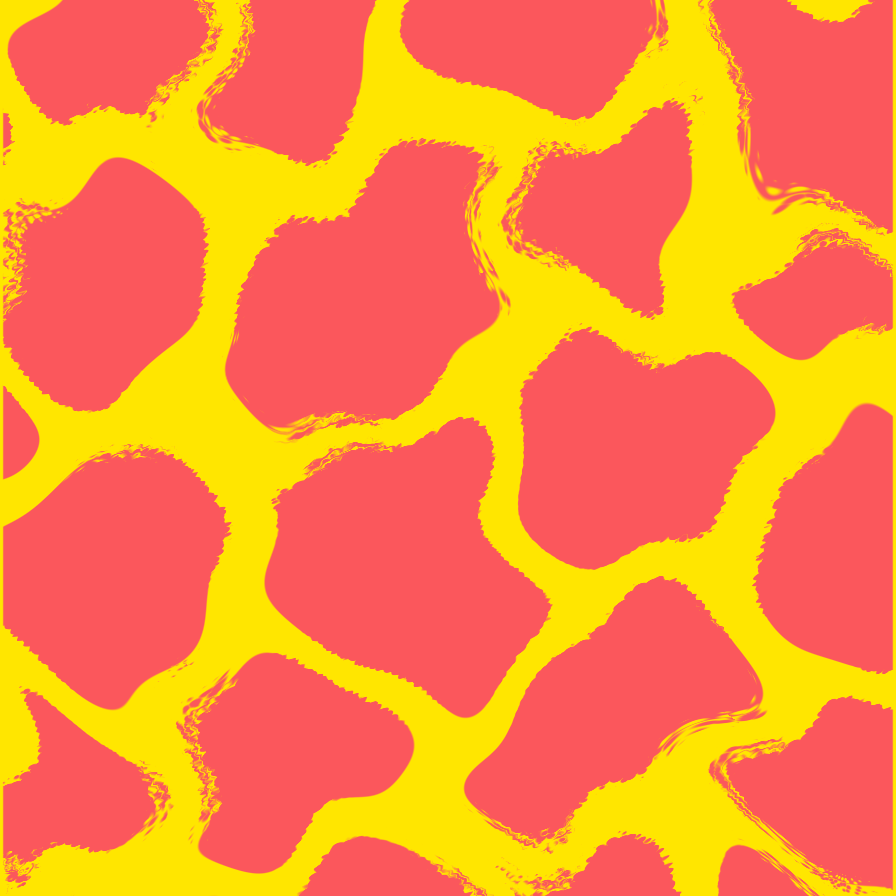
This pattern is drawn by a three.js fragment shader. Its source:

```glsl
#define CORAL vec3(0.985, 0.34, 0.36)
#define YELLOW vec3(1.0, 0.9, 0.0)
#define CELLS 3.7          // patches across the canvas
#define JITTER 0.85        // irregularity of the patch centres
#define SIZE_SPREAD 0.30   // difference between large and small patches
#define ROUNDING 11.0      // higher gives sharper patch corners
#define GAP 0.078          // half width of the channels, in cells
#define WARP 0.026         // strength of the lobes
#define TEAR 0.009         // depth of the ragged edge
#define FLECK vec2(0.022, 0.0055) // length and thickness of edge flecks
#define SOFT 0.0011        // edge smoothing
#define MARGIN 0.0035      // bare strip at both sides

varying vec2 vUv;

vec3 hash3(vec2 p) {
  vec3 q = vec3(dot(p, vec2(127.1, 311.7)),
                dot(p, vec2(269.5, 183.3)),
                dot(p, vec2(419.2, 371.9)));
  return fract(sin(q) * 43758.55);
}

// Distance to the nearest scattered point
float cellNoise(vec2 p) {
  vec2 cell = floor(p);
  float nearest = 4.0;
  for (int y = -1; y <= 1; y++)
    for (int x = -1; x <= 1; x++) {
      vec2 c = cell + vec2(x, y);
      vec2 r = c + hash3(c).xy - p;
      nearest = min(nearest, dot(r, r));
    }
  return sqrt(nearest);
}

// Bends straight cell borders into lobes
vec2 lobes(vec2 p) {
  vec2 w = sin(p.yx * vec2(21.0, 18.0) + 2.0 * sin(p * 7.0) + vec2(0.6, 2.4));
  w += 0.45 * sin(p.yx * vec2(37.0, 41.0) + p * 13.0 + vec2(4.1, 1.3));
  return p + WARP * w;
}

// Offset to a patch centre, and its weight
vec3 site(vec2 cell, vec2 p) {
  vec3 h = hash3(cell + 23.0);
  return vec3(cell + 0.5 + JITTER * (h.xy - 0.5) - p, SIZE_SPREAD * h.z);
}

// x: signed distance to the patch edge, positive inside; y: position along it
vec2 patchEdge(vec2 p) {
  p *= CELLS;
  vec2 cell = floor(p);
  vec3 own = vec3(0.0);
  vec2 id = cell;
  float ownPower = 100.0;
  for (int y = -2; y <= 2; y++)
    for (int x = -2; x <= 2; x++) {
      vec3 s = site(cell + vec2(x, y), p);
      float power = dot(s.xy, s.xy) - s.z;
      if (power < ownPower) {
        ownPower = power;
        own = s;
        id = cell + vec2(x, y);
      }
    }
  // Smooth minimum over the borders with all neighbours
  float sum = 0.0;
  for (int y = -2; y <= 2; y++)
    for (int x = -2; x <= 2; x++) {
      vec3 s = site(cell + vec2(x, y), p);
      float apart = length(s.xy - own.xy);
      if (apart > 0.001) {
        float border = (dot(s.xy, s.xy) - s.z - ownPower) / (2.0 * apart);
        sum += exp(-ROUNDING * border);
      }
    }
  float edge = (-log(sum) / ROUNDING - GAP) / CELLS;
  float along = atan(own.y, own.x) * 0.13 + hash3(id).x * 5.0;
  return vec2(edge, along);
}

void main() {
  vec2 p = vUv;
  vec2 e = patchEdge(lobes(p));

  // Some stretches of edge are clean, some torn, some flecked
  float sway = sin(p.x * 19.0 + 2.0 * sin(p.y * 11.0)) + sin(p.y * 23.0 - p.x * 9.0);
  float drift = sin(p.y * 17.0 + 2.0 * sin(p.x * 13.0 + 1.0)) + sin(p.x * 21.0 + p.y * 8.0 + 2.0);
  float torn = smoothstep(-0.9, 0.5, sway);
  float flecked = smoothstep(0.0, 1.2, drift);

  // Slanted strokes tear the edge
  vec2 stroke = mat2(0.88, -0.48, 0.48, 0.88) * p * vec2(85.0, 190.0);
  float edge = e.x + TEAR * torn * (0.5 - cellNoise(stroke));
  float coral = smoothstep(-SOFT, SOFT, edge);

  // Thin flecks run along the edge and swap the colours
  float band = 1.0 - smoothstep(0.004, 0.015, abs(edge + 0.002));
  float reach = mix(-0.2, 0.45, band * flecked);
  float grain = cellNoise(vec2(e.y, edge) / FLECK);
  float blur = SOFT / FLECK.y;
  float fleck = smoothstep(-blur, blur, reach - grain);
  coral = mix(coral, 1.0 - coral, fleck);

  float side = min(p.x, 1.0 - p.x);
  coral *= smoothstep(MARGIN - SOFT, MARGIN + SOFT, side);
  gl_FragColor = vec4(mix(YELLOW, CORAL, coral), 1.0);
}
```
